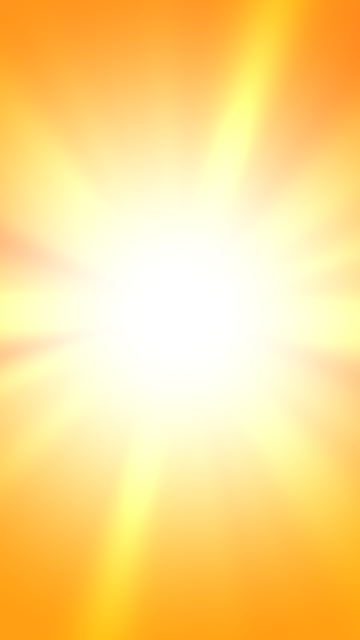
Write a WebGL 2 fragment shader that draws this background.

```glsl
#version 300 es
precision highp float;

#define SUN_CENTER vec2(0.5, 0.511)
#define GREEN_FADE vec2(0.14, 0.56)
#define BLUE_FADE vec2(0.05, 0.55)
#define EDGE_COLOR vec3(1.0, 0.575, 0.11)
#define BEAM_TINT vec3(0.0, 0.13, -0.01)
#define BEAM_REACH 0.03
#define STREAK_STRENGTH 0.05
#define FLOOR_TINT vec3(0.0, 0.045, -0.035)

uniform vec2 u_resolution;
out vec4 fragColor;

const int BEAM_COUNT = 14;

// Each beam: direction and half width in degrees, then strength.
// Negative strengths are the darker gaps between beams.
const vec3 BEAMS[BEAM_COUNT] = vec3[](
    vec3(73.0, 6.0, 1.15), vec3(180.0, 7.0, 1.0),
    vec3(357.0, 8.0, 1.0), vec3(257.0, 6.5, 0.85),
    vec3(19.0, 4.0, 0.35), vec3(202.0, 4.0, 0.4),
    vec3(133.0, 11.0, 0.45), vec3(38.0, 9.0, 0.3),
    vec3(220.0, 9.0, 0.3), vec3(309.0, 9.0, 0.45),
    vec3(159.0, 7.0, -0.6), vec3(193.0, 4.0, -0.5),
    vec3(340.0, 6.0, -0.35), vec3(55.0, 7.0, -0.25));

float angularDistance(float a, float b) {
    return abs(mod(a - b + 180.0, 360.0) - 180.0);
}

// Sum of soft wedges around the sun
float beamLight(float angle) {
    float light = 0.0;
    for (int i = 0; i < BEAM_COUNT; i++) {
        float offset = angularDistance(angle, BEAMS[i].x) / BEAMS[i].y;
        light += BEAMS[i].z * exp(-offset * offset);
    }
    return light;
}

// Faint fine rays, periodic in the angle
float streaks(float angle) {
    float a = radians(angle);
    return sin(a * 17.0 + 2.0 * sin(a * 3.0)) + 0.6 * sin(a * 31.0 + 1.3);
}

// Radial ramp from white through yellow to orange
vec3 sunGlow(float radius) {
    float greenLoss = smoothstep(GREEN_FADE.x, GREEN_FADE.y, radius);
    float blueLoss = smoothstep(BLUE_FADE.x, BLUE_FADE.y, radius);
    return mix(vec3(1.0), EDGE_COLOR, vec3(0.0, greenLoss, blueLoss));
}

void main() {
    vec2 uv = gl_FragCoord.xy / u_resolution;
    vec2 p = (uv - SUN_CENTER) * vec2(u_resolution.x / u_resolution.y, 1.0);
    float radius = length(p);
    float angle = degrees(atan(p.y, p.x + step(radius, 1e-5)));

    // Beams emerge beyond the white core
    float beam = beamLight(angle) + STREAK_STRENGTH * streaks(angle);
    beam *= smoothstep(0.08, 0.3, radius);

    vec3 color = sunGlow(radius - BEAM_REACH * beam) + BEAM_TINT * beam;

    // Warmer gold toward the bottom
    color += FLOOR_TINT * smoothstep(0.4, 0.0, uv.y);
    fragColor = vec4(clamp(color, 0.0, 1.0), 1.0);
}
```
